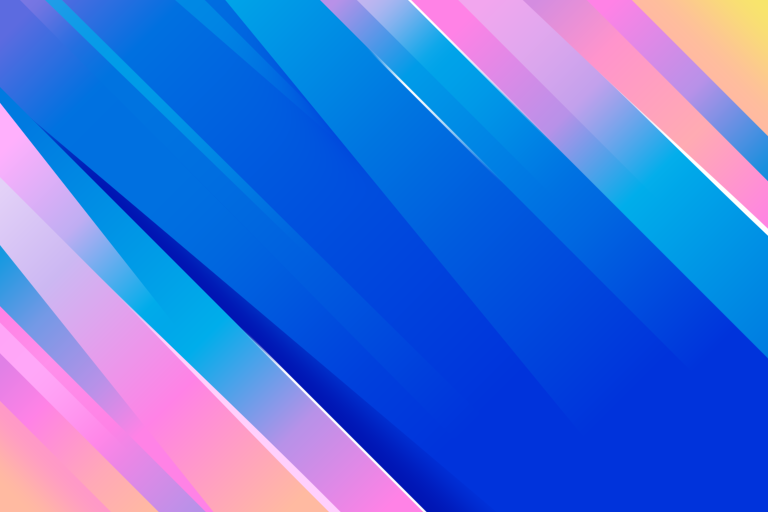
Write a WebGL 2 fragment shader that draws this background.

```glsl
#version 300 es
precision highp float;
// Overlapping diagonal glass ribbons: a deep blue field between pink, cyan and
// orange corners. Each ribbon is a half plane bounded by a slanted line and
// filled with a four-stop gradient running along the diagonal.

#define ASPECT 1.5        // canvas width in units of its height
#define SOFTNESS 0.75     // edge smoothing, in pixels
#define GLINT_WIDTH 0.0022
#define SHADOW_REACH 0.12

uniform vec2 u_resolution;
out vec4 fragColor;

const vec3 ROYAL  = vec3(0.00, 0.20, 0.86);
const vec3 COBALT = vec3(0.00, 0.40, 0.88);
const vec3 AZURE  = vec3(0.00, 0.48, 0.88);
const vec3 CYAN   = vec3(0.00, 0.68, 0.92);
const vec3 NAVY   = vec3(0.00, 0.08, 0.70);
const vec3 VIOLET = vec3(0.72, 0.57, 0.91);
const vec3 LILAC  = vec3(0.89, 0.82, 0.97);
const vec3 PINK   = vec3(1.00, 0.51, 0.90);
const vec3 BLUSH  = vec3(1.00, 0.69, 0.99);
const vec3 ORANGE = vec3(1.00, 0.73, 0.63);
const vec3 YELLOW = vec3(0.97, 0.90, 0.42);
const vec3 WHITE  = vec3(1.0);

// Signed distance to the line x = start + run * y, positive on its right.
float cut(vec2 p, float start, float run) {
    return (p.x - start - run * p.y) / sqrt(1.0 + run * run);
}

float cover(float d) {
    float e = SOFTNESS / u_resolution.y;
    return smoothstep(-e, e, d);
}

void paint(inout vec3 col, float d, vec3 ink, float alpha) {
    col = mix(col, ink, alpha * cover(d));
}

// Piecewise linear gradient through four colours.
vec3 ramp(float s, vec4 stops, vec3 a, vec3 b, vec3 c, vec3 d) {
    vec3 t = clamp((s - stops.xyz) / (stops.yzw - stops.xyz), 0.0, 1.0);
    return mix(mix(mix(a, b, t.x), c, t.y), d, t.z);
}

// Rises from s0 to s1, then falls from s1 to s2.
float swell(float s, float s0, float s1, float s2) {
    return smoothstep(s0, s1, s) * (1.0 - smoothstep(s1, s2, s));
}

// Blue field with faint stripes and the dark wedge beside the left panel.
vec3 field(vec2 p, float s) {
    vec3 col = ramp(s, vec4(0.08, 0.36, 1.0, 1.75),
                    vec3(0.36, 0.42, 0.88), vec3(0.0, 0.44, 0.88),
                    vec3(0.0, 0.32, 0.87), ROYAL);
    float low = cut(p, 0.039, 0.99);
    float high = cut(p, 0.121, 1.01);
    paint(col, -low, AZURE, 0.6 * swell(s, 0.2, 0.7, 1.5));
    float stripe = cover(low) * cover(-high);
    col = mix(col, VIOLET, 0.35 * stripe * (1.0 - smoothstep(0.0, 0.25, s)));
    col = mix(col, AZURE, 0.6 * stripe * swell(s, 0.1, 0.6, 1.8));
    paint(col, cut(p, 0.088, 1.03), CYAN, 0.7 * stripe * (1.0 - smoothstep(0.35, 1.15, s)));
    float sliver = cover(cut(p, 0.342, 1.15)) * cover(-cut(p, 0.40, 1.0));
    col = mix(col, CYAN, 0.4 * sliver * (1.0 - smoothstep(0.4, 1.0, s)));
    float fold = cut(p, 0.44, 0.82);
    col = mix(col, ROYAL, 0.4 * swell(s, 0.45, 0.9, 1.15) * exp(-abs(fold) * 45.0));
    float shade = 1.0 - smoothstep(0.0, SHADOW_REACH, cut(p, -0.17, 1.0));
    paint(col, -cut(p, -0.213, 1.183), NAVY, shade * smoothstep(0.1, 0.6, s));
    return col;
}

// Ribbons stacked toward the upper right corner.
void upperRibbons(inout vec3 col, vec2 p, float s) {
    paint(col, cut(p, 0.44, 0.82), ramp(s, vec4(0.45, 1.0, 1.35, 2.0),
        vec3(0.0, 0.64, 0.91), vec3(0.0, 0.46, 0.88), vec3(0.0, 0.36, 0.87), ROYAL), 1.0);
    float d = cut(p, 0.625, 1.0);
    paint(col, d, ramp(s, vec4(0.66, 0.94, 1.6, 2.08),
        VIOLET, vec3(0.0, 0.61, 0.91), COBALT, ROYAL), 1.0);
    paint(col, cut(p, 0.697, 1.0), mix(LILAC, CYAN, smoothstep(0.72, 1.0, s)),
        0.55 * (1.0 - smoothstep(0.9, 1.5, s)));
    paint(col, GLINT_WIDTH - abs(d), WHITE, swell(s, 0.8, 0.97, 1.36));

    d = cut(p, 0.80, 1.0);
    paint(col, d, ramp(s, vec4(0.95, 1.33, 1.62, 2.2), PINK, VIOLET, CYAN, AZURE), 1.0);
    paint(col, cut(p, 0.895, 1.0), LILAC, 0.45 * (1.0 - smoothstep(1.0, 1.7, s)));
    paint(col, GLINT_WIDTH - abs(d), WHITE, 1.0 - smoothstep(0.85, 1.45, s));

    d = cut(p, 1.021, 1.056);
    paint(col, d, ramp(s, vec4(1.05, 1.28, 1.62, 1.95),
        vec3(0.83, 0.55, 0.88), vec3(1.0, 0.58, 0.80), vec3(1.0, 0.67, 0.70), PINK), 1.0);
    paint(col, 0.005 * smoothstep(1.25, 1.95, s) - abs(d), WHITE, smoothstep(1.25, 1.6, s));
    paint(col, cut(p, 1.146, 1.0), ramp(s, vec4(1.2, 1.53, 1.82, 2.0),
        PINK, VIOLET, vec3(0.10, 0.56, 0.87), AZURE), 1.0);
    d = cut(p, 1.234, 1.0);
    paint(col, d, mix(ORANGE, YELLOW, smoothstep(0.0, 0.19, d)), 1.0);
}

// Ribbons stacked toward the lower left corner.
void lowerRibbons(inout vec3 col, vec2 p, float s) {
    float d = -cut(p, -0.17, 1.0);
    paint(col, d, ramp(s, vec4(0.3, 1.06, 1.42, 1.75), AZURE, CYAN, VIOLET, PINK), 1.0);
    paint(col, -cut(p, -0.158, 0.787), ramp(s, vec4(0.3, 0.59, 0.89, 1.0),
        BLUSH, vec3(0.75, 0.68, 0.95), CYAN, CYAN), 1.0 - smoothstep(0.85, 1.0, s));
    paint(col, GLINT_WIDTH - abs(d), WHITE, smoothstep(1.1, 1.3, s));

    d = -cut(p, -0.346, 1.0);
    paint(col, d, ramp(s, vec4(0.37, 0.65, 1.12, 1.56),
        LILAC, vec3(0.80, 0.72, 0.95), PINK, ORANGE), 1.0);
    paint(col, 0.008 * smoothstep(0.6, 1.6, s) - abs(d), mix(WHITE, BLUSH, 0.6), smoothstep(0.7, 1.0, s));
    paint(col, -cut(p, -0.383, 0.8), ramp(s, vec4(0.5, 0.7, 0.94, 1.12),
        vec3(0.08, 0.60, 0.88), vec3(0.45, 0.60, 0.90), VIOLET, PINK), 1.0);

    paint(col, -cut(p, -0.598, 1.0), ramp(s, vec4(0.62, 0.8, 1.05, 1.38),
        PINK, vec3(1.0, 0.56, 0.92), PINK, VIOLET), 1.0);
    paint(col, -cut(p, -0.63, 1.0), BLUSH, 0.75 * (1.0 - smoothstep(0.75, 1.15, s)));
    paint(col, -cut(p, -0.69, 1.0), ramp(s, vec4(0.72, 0.88, 1.12, 1.3),
        vec3(0.88, 0.50, 0.90), PINK, vec3(1.0, 0.66, 0.72), ORANGE), 1.0);
    d = -cut(p, -0.783, 1.0);
    paint(col, d, mix(vec3(1.0, 0.60, 0.78), ORANGE, smoothstep(0.0, 0.12, d)), 1.0);
}

void main() {
    vec2 uv = gl_FragCoord.xy / u_resolution;
    vec2 p = vec2(uv.x * ASPECT, 1.0 - uv.y);   // y runs down from the top edge
    float along = p.x + p.y;
    vec3 col = field(p, along);
    upperRibbons(col, p, along);
    lowerRibbons(col, p, along);
    fragColor = vec4(col, 1.0);
}
```
